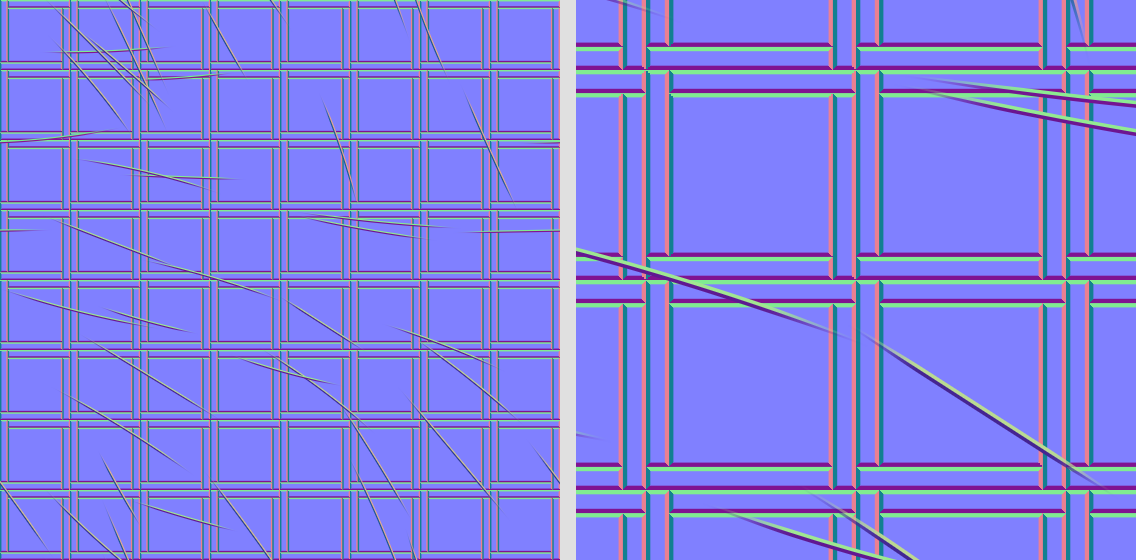
Left: the whole. Right: its middle third, enlarged.
This texture map is drawn by a Shadertoy shader. Its source:

```glsl
// Tangent-space normal map of a parquet floor: square panels, each framed by
// four planks in a pinwheel, with bevelled edges. Long, slightly bent scratches
// with tapered ends are scattered over it by a hash and wrap at the borders.

const float CELLS = 8.0;            // panels across and down
const float FRAME = 0.11;           // plank width, in cells
const float BEVEL = 0.0205;         // bevel width, in cells
const vec3  FLAT = vec3(0.0, 0.0, 1.0);
const float TILT = 0.85;            // sideways part of a bevel normal
const float STEEP_Z = 0.14;         // upward part of a bevel normal

const int   SCRATCHES = 36;
const float SCRATCH_WIDTH = 0.0021; // half width, in canvas units
const vec2  HALF_LENGTH = vec2(0.07, 0.155);
const vec2  ANGLE = vec2(-1.32, 0.16);
const float MAX_BEND = 0.4;
const float SEED = 7.0;

vec3 hash3(float n) {
    vec3 p = fract(vec3(n) * vec3(0.1031, 0.1030, 0.0973));
    p += dot(p, p.yzx + 33.33);
    return fract((p.xxy + p.yzz) * p.zyx);
}

// Lower left (xy) and upper right (zw) corner of the piece that holds p.
vec4 pieceBounds(vec2 p) {
    float f = FRAME, g = 1.0 - FRAME;
    if (p.x < f && p.y > f) return vec4(0.0, f, f, 1.0);
    if (p.y > g && p.x > f) return vec4(f, g, 1.0, 1.0);
    if (p.x > g && p.y < g) return vec4(g, 0.0, 1.0, g);
    if (p.y < f && p.x < g) return vec4(0.0, 0.0, g, f);
    return vec4(f, f, g, g);
}

// Share of a pixel lying within the given width of a line.
float coverage(float dist, float width, float pixel) {
    return clamp((width - dist) / pixel + 0.5, 0.0, 1.0);
}

vec3 parquetNormal(vec2 uv, float pixel) {
    vec2 p = fract(uv * CELLS);
    vec4 box = pieceBounds(p);
    vec2 toLow = p - box.xy, toHigh = box.zw - p;
    vec2 edge = min(toLow, toHigh);
    vec2 outward = mix(vec2(-1.0), vec2(1.0), step(toHigh, toLow));
    outward *= edge.x < edge.y ? vec2(1.0, 0.0) : vec2(0.0, 1.0);

    float dist = min(edge.x, edge.y);
    float cellPixel = pixel * CELLS;
    float joint = min(2.0 * dist / cellPixel, 1.0); // opposite bevels cancel
    vec3 bevel = vec3(outward * TILT * joint, STEEP_Z);
    return mix(FLAT, bevel, coverage(dist, BEVEL, cellPixel));
}

vec3 addScratch(vec3 normal, vec2 uv, float id, float pixel) {
    vec3 place = hash3(id * 2.0 + SEED);
    vec3 shape = hash3(id * 2.0 + SEED + 1.0);
    float angle = mix(ANGLE.x, ANGLE.y, place.z);
    float halfLength = mix(HALF_LENGTH.x, HALF_LENGTH.y, sqrt(shape.x));
    float bend = (shape.y * 2.0 - 1.0) * MAX_BEND;

    // Wrapped position in the frame of the scratch
    vec2 d = fract(uv - place.xy + 0.5) - 0.5;
    vec2 along = vec2(cos(angle), sin(angle));
    vec2 across = vec2(-along.y, along.x);
    float t = dot(d, along);
    float s = dot(d, across) - bend * t * t;

    // Ridge facing away from its centre line
    float taper = 1.0 - smoothstep(0.45, 1.0, abs(t) / halfLength);
    float width = SCRATCH_WIDTH * mix(0.5, 1.0, taper);
    float side = clamp(2.0 * s / pixel, -1.0, 1.0);
    vec2 facing = normalize(across - 2.0 * bend * t * along);
    vec3 ridge = vec3(facing * side * TILT, STEEP_Z);
    return mix(normal, ridge, coverage(abs(s), width, pixel) * taper);
}

void mainImage(out vec4 fragColor, in vec2 fragCoord) {
    vec2 uv = fragCoord / iResolution.xy;
    float pixel = 1.0 / min(iResolution.x, iResolution.y);

    vec3 normal = parquetNormal(uv, pixel);
    for (int i = 0; i < SCRATCHES; i++)
        normal = addScratch(normal, uv, float(i), pixel);

    fragColor = vec4(normal * 0.5 + 0.5, 1.0);
}
```
